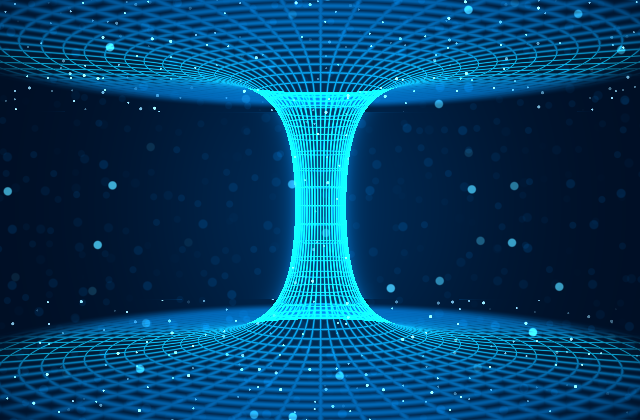
Give the GLSL for this background, as a Shadertoy shader.

```glsl
const float NECK = 0.061;     // throat radius
const float HEIGHT = 0.36;    // height the funnel flattens towards
const float FLARE = 1.1;      // how sharply the throat opens
const float EYE = 1.8;        // viewer distance from the axis
const float MERIDIANS = 56.0;
const float RING_GAP = 0.045;
const int STEPS = 72;

const vec3 NIGHT = vec3(0.0, 0.055, 0.14);
const vec3 DEEP_BLUE = vec3(0.0, 0.18, 0.36);
const vec3 SOFT_BLUE = vec3(0.01, 0.52, 0.86);
const vec3 CYAN = vec3(0.06, 0.76, 0.88);
const vec3 PALE_TEAL = vec3(0.32, 0.78, 0.85);

vec3 hash3(vec2 p) {
    vec3 q = vec3(dot(p, vec2(127.1, 311.7)), dot(p, vec2(269.5, 183.3)), dot(p, vec2(419.2, 371.9)));
    return fract(sin(q) * 43758.5);
}

// Round lights scattered one per cell; only a share of the cells is lit
float bokeh(vec2 p, float cells, float radius, float share, float seed) {
    vec2 cell = floor(p * cells);
    vec3 h = hash3(cell + seed);
    float d = length(fract(p * cells) - 0.25 - 0.5 * h.xy) / cells;
    float level = max(0.0, 1.0 - h.z / share);
    return level * smoothstep(radius, radius * 0.65, d);
}

float openness(float y) {
    return max(1.0 - y * y / (HEIGHT * HEIGHT), 0.02);
}

// Signed radial distance to the funnel wall
float funnel(vec3 p) {
    return length(p.xz) - NECK * pow(openness(p.y), -FLARE);
}

vec3 rayPoint(vec2 uv, float t) {
    return vec3(uv * t, EYE * (1.0 - t));
}

// Depth of the wall between two samples on opposite sides of it
float refine(vec2 uv, float a, float b) {
    float side = sign(funnel(rayPoint(uv, a)));
    for (int i = 0; i < 9; i++) {
        float mid = 0.5 * (a + b);
        if (funnel(rayPoint(uv, mid)) * side > 0.0) a = mid;
        else b = mid;
    }
    return 0.5 * (a + b);
}

// Soft repeated line; slope converts the coordinate to screen distance
float gridLine(float coord, float gap, float slope, float width) {
    float d = abs(fract(coord / gap + 0.5) - 0.5) * gap / max(slope, 1e-4);
    return exp(-d * d / (width * width));
}

// Wire mesh light where the ray meets the wall at depth t
vec3 mesh(vec2 uv, float t, float pixel) {
    vec3 p = rayPoint(uv, t);
    float r = length(p.xz);
    float steep = 2.0 * FLARE * NECK * p.y / (HEIGHT * HEIGHT) * pow(openness(p.y), -FLARE - 1.0);
    vec3 normal = vec3(p.x / r, -steep, p.z / r);
    vec3 ray = vec3(uv, -EYE);
    float facing = dot(normal, ray);
    facing = (facing < 0.0 ? -1.0 : 1.0) * max(abs(facing), 1e-3);

    // Motion of the hit point per unit of screen travel
    vec3 alongX = t * (vec3(1, 0, 0) - ray * normal.x / facing);
    vec3 alongY = t * (vec3(0, 1, 0) - ray * normal.y / facing);
    vec3 ringGrad = vec3(p.x / r, sign(p.y), p.z / r);
    vec3 angleGrad = vec3(p.z, 0.0, -p.x) / (r * r);
    float ringSlope = length(vec2(dot(ringGrad, alongX), dot(ringGrad, alongY)));
    float angleSlope = length(vec2(dot(angleGrad, alongX), dot(angleGrad, alongY)));

    // Lines widen and dim away from the focal plane
    float defocus = max(abs(p.z) - 0.09, 0.0);
    float width = max(0.0015 + 0.014 * defocus, 0.5 * pixel);
    float focus = exp(-6.0 * defocus);
    float rings = gridLine(abs(p.y) + r - NECK, RING_GAP, ringSlope, width);
    float spokes = gridLine(atan(p.x, p.z), 6.283185 / MERIDIANS, angleSlope, width);
    float light = max(rings, spokes) * mix(0.5, 0.85, focus) + 0.06;
    return mix(SOFT_BLUE, CYAN, focus) * light * smoothstep(0.9, 0.66, r);
}

void mainImage(out vec4 fragColor, in vec2 fragCoord) {
    float pixel = 1.0 / iResolution.y;
    vec2 uv = (fragCoord - vec2(0.501, 0.51) * iResolution.xy) * pixel;

    // Backdrop with a broad glow around the throat
    float glow = exp(-dot(uv * uv, vec2(5.5, 4.0)));
    vec3 color = mix(NIGHT, DEEP_BLUE, 0.85 * glow);

    // Faint and bright out-of-focus lights
    color += SOFT_BLUE * 0.14 * bokeh(uv, 13.0, 0.013, 0.7, 3.0);
    color += SOFT_BLUE * 0.10 * bokeh(uv + 0.37, 17.0, 0.010, 0.8, 19.0);
    color += PALE_TEAL * 0.85 * bokeh(uv + 0.13, 9.0, 0.012, 0.22, 41.0);

    // Walk through the funnel, adding every wall crossed
    float nearT = (EYE - 1.0) / EYE;
    float stepT = 2.0 / EYE / float(STEPS);
    float before = funnel(rayPoint(uv, nearT));
    float closest = before;
    vec3 wires = vec3(0.0);
    for (int i = 1; i <= STEPS; i++) {
        float t = nearT + float(i) * stepT;
        float now = funnel(rayPoint(uv, t));
        if (before * now < 0.0) wires += mesh(uv, refine(uv, t - stepT, t), pixel);
        closest = min(closest, now);
        before = now;
    }
    color += wires * (1.0 - 0.45 * uv.x * uv.x);

    // Halo hugging the outline
    float halo = exp(-45.0 * max(closest, 0.0)) * step(0.0, closest);
    color += SOFT_BLUE * 0.42 * halo * exp(-3.0 * abs(uv.x));

    // Small sparks, mostly over the funnel
    float onFunnel = step(closest, 0.0);
    float sparks = bokeh(uv, 24.0, 0.0045, 0.22, 67.0) + bokeh(uv + 0.21, 38.0, 0.003, 0.2, 83.0);
    color += vec3(0.7, 0.95, 1.0) * sparks * onFunnel;

    fragColor = vec4(min(color, 1.0), 1.0);
}
```
